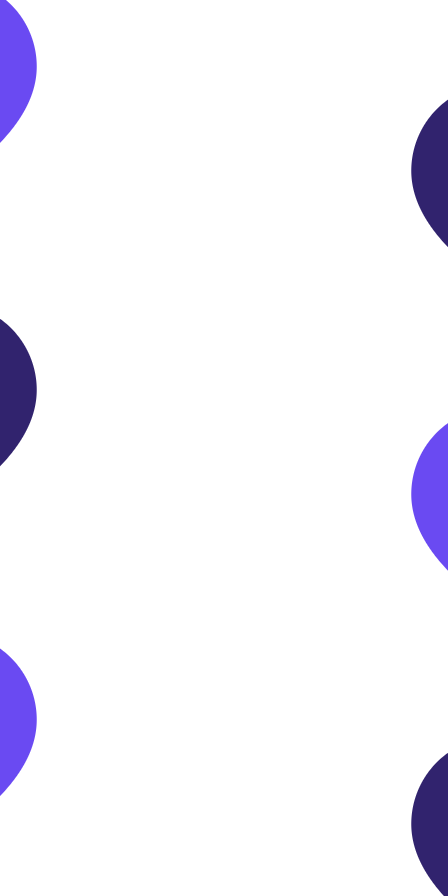
Give the GLSL for this background, as a Shadertoy shader.

```glsl
#define VIOLET vec3(0.416, 0.290, 0.949)
#define INDIGO vec3(0.192, 0.137, 0.431)
#define PAPER vec3(1.0)
#define FIRST_TIP 0.0742    // depth of the first left tip below the top
#define SPACING 0.3610      // step between blobs on one side
#define LAST_SHIFT 0.0070   // extra drop of the last blob
#define RIGHT_DROP 0.1164   // right side lies lower than the left
#define BULGE 0.0410        // reach of a tip from the canvas side
#define RADIUS 0.0974       // radius of the round upper half
#define TAIL 0.0853         // length of the tapering lower half

// Signed distance to a blob; p.x runs inward from the side, p.y down from the tip
float blobDistance(vec2 p) {
    if (p.y < 0.0) return length(p - vec2(BULGE - RADIUS, 0.0)) - RADIUS;
    float t = p.y / TAIL;
    float slope = 2.0 * BULGE * t / TAIL;
    return (p.x - BULGE * (1.0 - t * t)) / length(vec2(1.0, slope));
}

void mainImage(out vec4 fragColor, in vec2 fragCoord) {
    // Canvas is 0.5 wide and 1 tall, with depth measured from the top
    vec2 uv = fragCoord / iResolution.xy;
    vec2 pos = vec2(0.5 * uv.x, 1.0 - uv.y);
    float pixel = 1.0 / iResolution.y;
    vec3 color = PAPER;

    // Three blobs on each side, alternating in colour
    for (int side = 0; side < 2; side++) {
        float inward = side == 0 ? pos.x : 0.5 - pos.x;
        for (int row = 0; row < 3; row++) {
            float tip = FIRST_TIP + SPACING * float(row) + RIGHT_DROP * float(side);
            if (row == 2) tip += LAST_SHIFT;
            float d = blobDistance(vec2(inward, pos.y - tip));
            vec3 fill = (row + side) % 2 == 0 ? VIOLET : INDIGO;
            color = mix(color, fill, clamp(0.5 - d / pixel, 0.0, 1.0));
        }
    }

    fragColor = vec4(color, 1.0);
}
```
